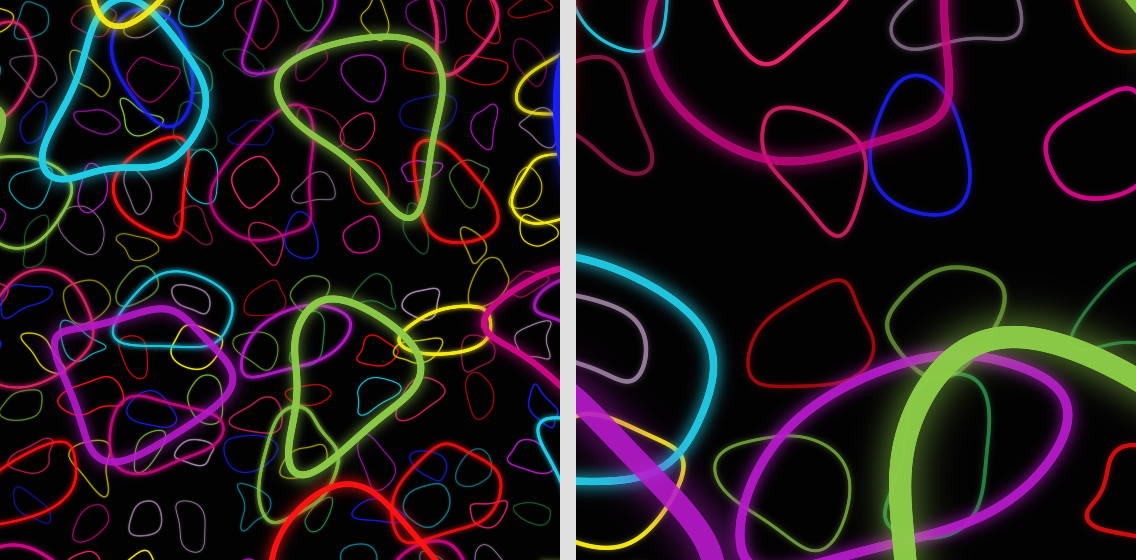
Left, the full canvas; right, a detail of the centre.
This pattern is drawn by a Shadertoy shader. Its source:

```glsl
// Neon closed loops in three sizes, scattered and glowing on a black ground.

const vec3 GROUND = vec3(0.012, 0.008, 0.012);

const vec3 NEON[10] = vec3[10](
    vec3(1.00, 0.07, 0.07),   // red
    vec3(0.10, 0.12, 0.98),   // blue
    vec3(0.98, 0.93, 0.08),   // yellow
    vec3(0.80, 0.03, 0.52),   // magenta
    vec3(0.13, 0.80, 0.90),   // cyan
    vec3(0.72, 0.10, 0.80),   // purple
    vec3(0.55, 0.80, 0.28),   // lime
    vec3(0.90, 0.14, 0.42),   // pink
    vec3(0.16, 0.55, 0.28),   // green
    vec3(0.66, 0.55, 0.68));  // pale grey

// Four random values from 0 to 1 for a cell and a seed
vec4 hash4(vec2 cell, float seed) {
    vec4 p = fract(vec4(cell.xyx, seed) * vec4(0.1031, 0.1030, 0.0973, 0.1099));
    p += dot(p, p.wzxy + 33.33);
    return fract((p.xxyz + p.yzzw) * p.zywx);
}

mat2 rotate(float angle) {
    float c = cos(angle), s = sin(angle);
    return mat2(c, -s, s, c);
}

// Implicit loop: a unit circle seen through a stretch, a bend and a wave
float loopField(vec2 p, vec2 radii, vec2 phase, float bend, float wave) {
    vec2 q = p / radii;
    q.y += bend * (q.x * q.x - 0.4);
    q += wave * sin(2.2 * q.yx + phase);
    return length(q) - 1.0;
}

// Distance to the loop outline, from the field and its slope
float loopDistance(vec2 p, vec2 radii, vec2 phase, float bend, float wave) {
    const vec2 STEP = vec2(0.004, 0.0);
    float f = loopField(p, radii, phase, bend, wave);
    vec2 slope = vec2(
        loopField(p + STEP.xy, radii, phase, bend, wave) - f,
        loopField(p + STEP.yx, radii, phase, bend, wave) - f) / STEP.x;
    return abs(f) / max(length(slope), 0.5 / radii.x);
}

// Coverage of a solid line with a soft halo
float neonLine(float d, float halfWidth, float halo, float haloStrength, float pixel) {
    float core = 1.0 - smoothstep(halfWidth - pixel, halfWidth + pixel, d);
    return max(core, haloStrength * exp(-d * d / (halo * halo)));
}

// Paints one layer of loops, one per jittered cell, over the colour below
vec3 paintLoops(vec3 below, vec2 uv, float cells, float seed, float hues,
                float halfWidth, float halo, float haloStrength,
                float dimmest, float pixel) {
    vec3 colour = below;
    vec2 grid = uv * cells + hash4(vec2(seed), 3.0).xy;
    vec2 home = floor(grid);
    for (int y = -1; y <= 1; y++)
    for (int x = -1; x <= 1; x++) {
        vec2 cell = home + vec2(x, y);
        vec4 place = hash4(cell + 40.0, seed);
        vec4 shape = hash4(cell + 40.0, seed + 17.0);
        vec4 look = hash4(cell + 40.0, seed + 31.0);

        vec2 centre = cell + 0.5 + 0.4 * (place.xy - 0.5);
        vec2 p = rotate(6.2832 * place.z) * (grid - centre);
        float reach = mix(0.32, 0.46, shape.x);
        vec2 radii = reach * vec2(1.0, mix(0.48, 0.92, shape.y));
        float bend = 0.7 * (shape.z - 0.5);
        float wave = mix(0.12, 0.34, shape.w);
        float d = loopDistance(p, radii, 6.2832 * look.xy, bend, wave) / cells;

        // Neighbours step through the hues so that few of them repeat
        float hue = mod(dot(cell, vec2(3.0, 7.0)) + floor(4.0 * look.z), hues);
        float width = halfWidth * mix(0.8, 1.2, look.w);
        float cover = neonLine(d, width, halo, haloStrength, pixel);
        colour = mix(colour, NEON[int(hue)], cover * mix(dimmest, 1.0, place.w));
    }
    return colour;
}

void mainImage(out vec4 fragColor, in vec2 fragCoord) {
    float side = min(iResolution.x, iResolution.y);
    vec2 uv = fragCoord / side;
    float pixel = 0.7 / side;

    vec3 colour = GROUND;
    // Fine thin loops, then medium tubes, then broad glowing tubes
    colour = paintLoops(colour, uv, 10.0, 5.0, 10.0, 0.0012, 0.0026, 0.25, 0.5, pixel);
    colour = paintLoops(colour, uv, 4.0, 11.0, 8.0, 0.0030, 0.0065, 0.50, 0.85, pixel);
    colour = paintLoops(colour, uv, 2.4, 23.0, 8.0, 0.0058, 0.0160, 0.42, 0.9, pixel);
    fragColor = vec4(colour, 1.0);
}
```
